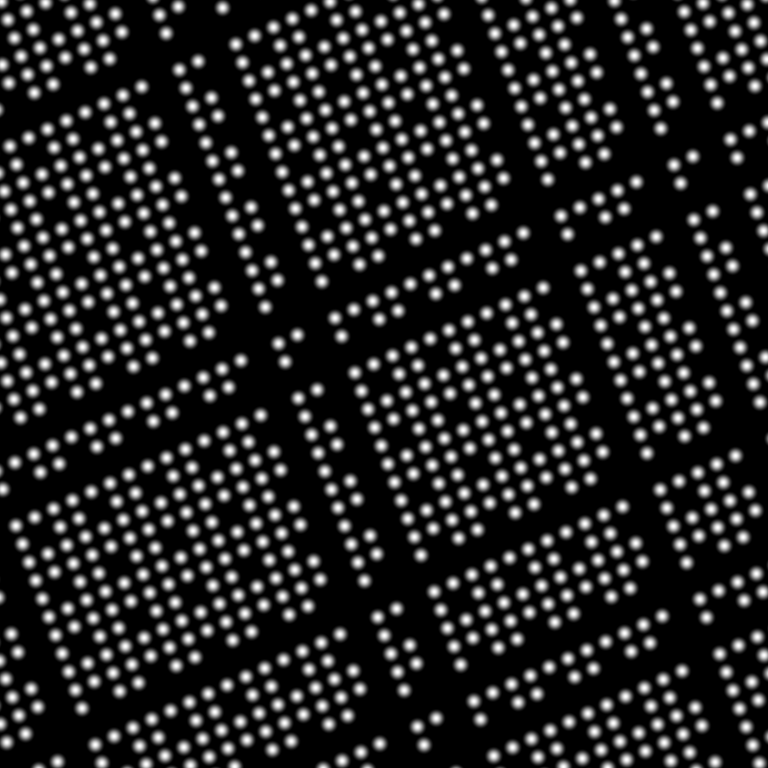
Write a WebGL 2 fragment shader that draws this pattern.

```glsl
#version 300 es
precision highp float;
// Soft white dots on a tilted lattice, cut into uneven blocks by empty rows and columns.

uniform vec2 u_resolution;
out vec4 outColor;

const vec2 COLUMN_STEP = vec2(0.02452, 0.01107);
const vec2 ROW_STEP = vec2(0.00861, -0.02376);
const vec2 LATTICE_ORIGIN = vec2(0.2336, 0.9091);
const float DOT_RADIUS = 0.0130;
const float ROW_SHIFT = 15.0;    // rows follow the column sequence, shifted
const int GAP_BITS = 0x68C2;     // which groups of three end in an empty line
const float GAP_PERIOD = 17.0;
const vec3 BACKGROUND = vec3(0.0);
const vec3 DOT_COLOR = vec3(1.0);

// 1 when the lattice line with this index is empty
float lineGap(float index) {
    float group = floor((index + 19.0) / 3.0);
    int bit = int(mod(group + 0.5, GAP_PERIOD));
    bool closesGroup = mod(index + 0.5, 3.0) > 2.0;
    return closesGroup && ((GAP_BITS >> bit) & 1) == 1 ? 1.0 : 0.0;
}

// 1 for the middle line of each group of three
float middleLine(float index) {
    return abs(mod(index + 0.5, 3.0) - 1.5) < 0.25 ? 1.0 : 0.0;
}

// 1 where a dot stands: outside the gaps and the regular holes
float dotPresent(vec2 cell) {
    float hole = middleLine(cell.x) * middleLine(cell.y);
    return (1.0 - lineGap(cell.x)) * (1.0 - lineGap(cell.y)) * (1.0 - hole);
}

// Round dot fading smoothly from its centre to its rim
float softDot(vec2 offset, float radius) {
    return 1.0 - smoothstep(0.0, radius, length(offset));
}

void main() {
    vec2 point = gl_FragCoord.xy / u_resolution;
    mat2 lattice = mat2(COLUMN_STEP, ROW_STEP);

    // Nearest lattice site and the offset from it in canvas units
    vec2 gridPoint = inverse(lattice) * (point - LATTICE_ORIGIN);
    vec2 site = floor(gridPoint + 0.5);
    vec2 offset = lattice * (gridPoint - site);

    float present = dotPresent(site - vec2(0.0, ROW_SHIFT));
    float light = present * softDot(offset, DOT_RADIUS);
    outColor = vec4(mix(BACKGROUND, DOT_COLOR, light), 1.0);
}
```
